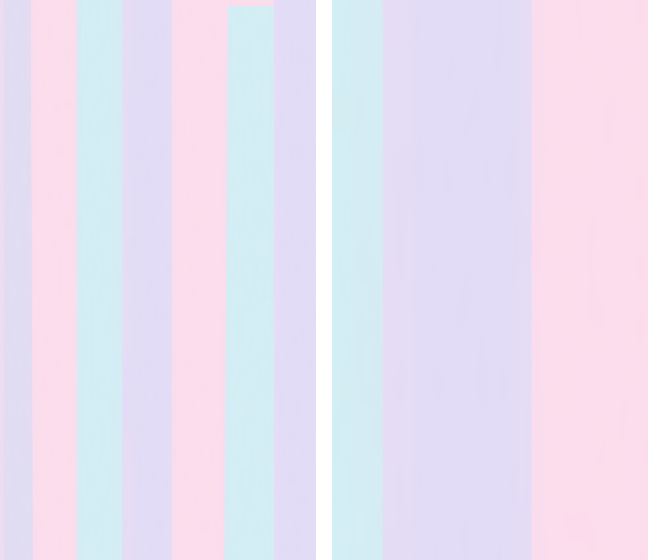
Left, the full canvas; right, a detail of the centre.
Reproduce this pattern procedurally as a Shadertoy shader.

```glsl
// Vertical pastel stripes cycling lavender, pink and aqua, with hand-cut edges that lean slightly.
// Each edge is a line between a top and a bottom position; stripes are layered left to right.
// Faint rims along the edges fade in and out with stretched gradient noise.

const vec3 LAVENDER = vec3(0.888, 0.862, 0.965);
const vec3 PINK = vec3(0.988, 0.866, 0.927);
const vec3 AQUA = vec3(0.828, 0.932, 0.956);
const vec3 GREYED = vec3(0.880, 0.864, 0.948);   // duller first stripe

const int EDGES = 6;
const float EDGE_TOP[EDGES] = float[EDGES](0.098, 0.244, 0.387, 0.544, 0.721, 0.868);
const float EDGE_BOTTOM[EDGES] = float[EDGES](0.104, 0.244, 0.387, 0.544, 0.710, 0.868);

const int CAPPED_STRIPE = 5;      // stripe that stops short of the top
const float CAP_HEIGHT = 0.0108;
const float EDGE_SOFTNESS = 0.0016;
const float RIM_NARROW = 0.015;
const float RIM_WIDE = 0.036;
const float RIM_TINT = 0.16;
const float MARGIN = 0.012;       // streaked strip at the far left

vec2 hashGradient(vec2 cell) {
    float h = fract(sin(dot(cell, vec2(127.1, 311.7))) * 4375.85);
    return vec2(cos(6.2832 * h), sin(6.2832 * h));
}

float gradientNoise(vec2 p) {
    vec2 i = floor(p), f = fract(p);
    vec2 u = f * f * f * (f * (f * 6.0 - 15.0) + 10.0);
    vec2 e = vec2(0.0, 1.0);
    float low = mix(dot(hashGradient(i), f),
                    dot(hashGradient(i + e.yx), f - e.yx), u.x);
    float high = mix(dot(hashGradient(i + e.xy), f - e.xy),
                     dot(hashGradient(i + e.yy), f - e.yy), u.x);
    return mix(low, high, u.y);
}

vec3 stripeColor(int index) {
    if (index == 0) return GREYED;
    int kind = index % 3;
    return kind == 0 ? LAVENDER : kind == 1 ? PINK : AQUA;
}

// Colour that bleeds into the rim of a stripe
vec3 rimColor(int index) {
    return index % 3 == 0 ? PINK : LAVENDER;
}

void mainImage(out vec4 fragColor, in vec2 fragCoord) {
    vec2 uv = fragCoord / iResolution.xy;
    vec2 soft = max(vec2(EDGE_SOFTNESS), 0.6 / iResolution.xy);
    vec3 color = stripeColor(0);

    // Streaked left margin
    float streak = 0.5 + 0.5 * cos(uv.x * 900.0);
    float margin = 1.0 - smoothstep(MARGIN - soft.x, MARGIN + soft.x, uv.x);
    color = mix(color, mix(LAVENDER, PINK, 0.25 + 0.3 * streak), margin);

    // Stripes, each laid over everything to the right of its edge
    for (int i = 0; i < EDGES; i++) {
        float d = uv.x - mix(EDGE_BOTTOM[i], EDGE_TOP[i], uv.y);
        float side = smoothstep(-soft.x, soft.x, d);
        vec3 fill = stripeColor(i + 1);
        if (i + 1 == CAPPED_STRIPE) {
            float top = 1.0 - CAP_HEIGHT;
            fill = mix(fill, PINK, smoothstep(top - soft.y, top + soft.y, uv.y));
        }
        color = mix(color, fill, side);

        // Worn rim on both sides of the edge
        float width = i == 2 ? RIM_WIDE : RIM_NARROW;
        float rim = 1.0 - smoothstep(0.8 * width, width, abs(d));
        float wear = 0.6 + 0.8 * gradientNoise(vec2(uv.x * 30.0, uv.y * 5.0 + float(i) * 17.0));
        color = mix(color, mix(rimColor(i), rimColor(i + 1), side), RIM_TINT * rim * wear);
    }

    // Barely visible vertical mottling
    color += 0.004 * gradientNoise(uv * vec2(60.0, 24.0));
    fragColor = vec4(color, 1.0);
}
```
